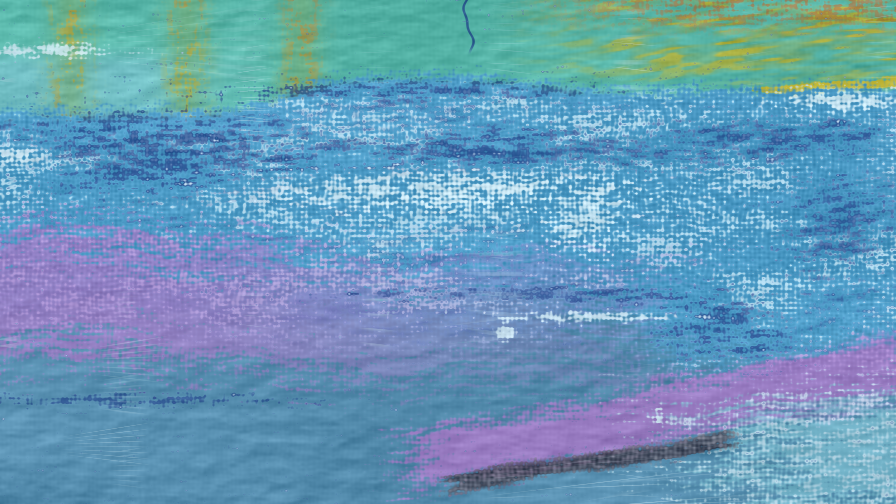
Write a WebGL 2 fragment shader that draws this texture.

```glsl
#version 300 es
precision highp float;
// Abstract seascape in dry-brushed acrylic on coarse woven canvas.
uniform vec2 u_resolution;
out vec4 fragColor;

const vec3 SKY = vec3(.33, .64, .81), SLATE = vec3(.34, .56, .69), TEAL = vec3(.34, .71, .66);
const vec3 VIOLET = vec3(.63, .48, .77), PALE = vec3(.80, .90, .94), ICE = vec3(.48, .74, .81);
const vec3 NAVY = vec3(.14, .28, .54), CHARCOAL = vec3(.30, .30, .36);
const vec3 OLIVE = vec3(.47, .67, .45), OCHRE = vec3(.74, .70, .20), RUST = vec3(.66, .44, .26);
const float THREADS = 105.0;  // per unit height
const float RELIEF = .22;     // light on paste ridges
const float WEAVE_DEPTH = .1; // light on threads

// Dry patches: centre xy, radius zw
const vec4 DARKS[8] = vec4[8](
  vec4(.32, .70, .36, .085), vec4(1.02, .70, .48, .045), vec4(1.55, .73, .32, .035),
  vec4(1.66, .56, .11, .09), vec4(1.43, .36, .13, .07), vec4(.85, .82, .36, .025),
  vec4(1.05, .415, .45, .016), vec4(.22, .205, .32, .012));
const vec4 LIGHTS[8] = vec4[8](
  vec4(1.16, .58, .09, .09), vec4(.90, .62, .40, .045), vec4(.10, .90, .18, .016),
  vec4(.04, .69, .08, .025), vec4(1.18, .37, .22, .012), vec4(1.68, .80, .18, .025),
  vec4(1.0, .345, .02, .03), vec4(1.31, .18, .016, .02));

float ramp(float a, float b, float x) { return smoothstep(a, b, x); }
vec2 hash2(vec2 p) {
  vec3 q = fract(p.xyx * vec3(.1031, .1030, .0973));
  q += dot(q, q.yzx + 33.33);
  return fract((q.xx + q.yz) * q.zy);
}
float noise(vec2 p) {
  vec2 i = floor(p), f = fract(p);
  f *= f * (3.0 - 2.0 * f);
  return mix(mix(hash2(i).x, hash2(i + vec2(1, 0)).x, f.x),
             mix(hash2(i + vec2(0, 1)).x, hash2(i + 1.0).x, f.x), f.y);
}
// Distance to the nearest scattered cell centre
float cells(vec2 p) {
  float nearest = 2.0;
  for (int k = 0; k < 9; k++) {
    vec2 c = floor(p) + vec2(k % 3 - 1, k / 3 - 1);
    nearest = min(nearest, length(c + hash2(c) - p));
  }
  return nearest;
}
float waves(float x) {
  return sin(x * 5.0) * .5 + sin(x * 11.3 + 1.7) * .3 + sin(x * 23.0 + .6) * .2;
}
float paste(vec2 p) {
  return .6 * noise(p * vec2(20, 42)) + .4 * cells(p * vec2(17, 34)) + .2 * noise(p * vec2(50, 120));
}
float patches(vec4 shape, vec2 p) {
  vec2 d = (p - shape.xy) / shape.zw;
  return exp(-dot(d, d) * .8);
}
// Bristled stroke from a to b with half width w
float stroke(vec2 p, vec2 a, vec2 b, float w, float rough, float weave) {
  vec2 dir = normalize(b - a), q = p - a;
  float along = dot(q, dir), across = dot(q, vec2(-dir.y, dir.x)) + .2 * w * waves(along * 1.3);
  float body = min(min(along, length(b - a) - along) / (3.0 * w), 1.0 - abs(across) / w);
  float bristle = .5 * noise(vec2(along * 9.0, across * 150.0)) + .5 * weave;
  return ramp(0.0, .5, body + rough * (bristle - .5));
}

void main() {
  vec2 p = gl_FragCoord.xy / u_resolution.y;
  // Weave, bristles and pigment clumps
  float flow = p.y - .09 * p.x + .012 * waves(p.x * .7 + p.y);
  vec2 t = p * THREADS + .8 * noise(p * 25.0), thread = sin(t * 6.2832);
  float weave = .5 + .13 * (thread.x + thread.y) + .8 * (noise(p * vec2(130, 190)) - .5);
  float bristle = .5 * noise(vec2(p.x * 9.0, flow * 100.0)) + .5 * noise(vec2(p.x * 30.0, flow * 170.0));
  float clump = 1.0 - cells(vec2(p.x * 24.0 + flow * 25.0, flow * 60.0));
  float grain = .35 * bristle + .40 * weave + .25 * clump;
  float broad = noise(p * vec2(2.5, 8) + 4.0);

  // Sea with a duller foreground
  float shore = .37 - .10 * ramp(1.2, 1.4, p.x);
  float open = ramp(-.07, .07, p.y - shore + .2 * (grain - .5));
  vec3 col = mix(SLATE, SKY, open) + .08 * (broad - .5);
  col = mix(col, NAVY, open * .45 * ramp(.50, .75, grain + .2 * (broad - .5)));
  float speckle = weave * .6 + .4 * noise(p * vec2(6, 25));
  col = mix(col, PALE, open * .7 * ramp(.54, .80, speckle));

  // Violet strokes, pale corner, charcoal stroke
  float haze = stroke(p, vec2(-.5, .43), vec2(1.35, .35), .15, 1.3, weave);
  col = mix(col, VIOLET, haze * mix(.8, .3, ramp(.2, 1.1, p.x)));
  float sweep = max(stroke(p, vec2(.78, .08), vec2(1.9, .28), .07, 1.0, weave),
                    stroke(p, vec2(1.40, .21), vec2(1.85, .31), .06, .8, weave));
  col = mix(col, VIOLET, sweep * .9);
  float corner = stroke(p, vec2(1.35, .07), vec2(2.2, .15), .15, 1.3, weave);
  col = mix(col, mix(ICE, PALE, ramp(.45, .75, grain)), corner * .75);
  float coal = stroke(p, vec2(.88, .04), vec2(1.46, .13), .021, 1.2, weave);
  col = mix(col, CHARCOAL + .25 * (weave - .5), coal * .85);

  // Teal field with olive and ochre drags
  float horizon = .775 + .075 * ramp(.4, .75, p.x) - .03 * ramp(.9, 1.2, p.x);
  float upper = ramp(-.015, .015, p.y - horizon - .006 * waves(p.x) + .08 * (grain - .5));
  vec3 field = mix(TEAL, ICE, .6 * ramp(.92, .86, p.y) * ramp(.55, .25, p.x)) + .08 * (broad - .5);
  float column = (fract((p.x - .025) / .23) - .5) * 6.0;
  float drips = exp(-column * column) * ramp(.75, .65, p.x);
  float drag = .6 * noise(p * vec2(80, 30)) + .4 * weave;
  field = mix(field, OLIVE, .6 * drips);
  field = mix(field, mix(RUST, OCHRE, broad), .7 * drips * ramp(.5, .72, drag));
  float warm = ramp(.95, 1.4, p.x) * ramp(.80, .90, p.y);
  field = mix(field, OLIVE, .75 * warm * ramp(.25, .6, bristle));
  field = mix(field, OCHRE, .8 * warm * ramp(.56, .74, bristle));
  field = mix(field, RUST, .7 * warm * ramp(.91, .99, p.y) * ramp(.45, .65, grain));
  field = mix(field, OCHRE, stroke(p, vec2(1.5, .815), vec2(1.85, .845), .013, 1.2, weave));
  float crack = abs(p.x - .93 - .012 * waves(p.y * 6.0));
  field = mix(field, NAVY, .8 * ramp(.004, .001, crack) * ramp(.89, .91, p.y));
  col = mix(col, field, upper);

  // Dry patches and fine scratches
  float dark = 0.0, light = 0.0, scratch = 0.0;
  for (int k = 0; k < 8; k++) {
    dark = max(dark, patches(DARKS[k], p));
    light = max(light, patches(LIGHTS[k], p));
    float slant = p.y + .04 * float(k - 4) * p.x;
    scratch = max(scratch, noise(vec2(p.x * 4.0, slant * 150.0)));
  }
  col = mix(col, NAVY, .75 * ramp(.48, .85, dark * .6 + 1.7 * (grain - .45)));
  col = mix(col, PALE, .85 * ramp(.48, .85, light * .75 + 1.6 * (grain - .48)));
  col = mix(col, PALE, .45 * broad * ramp(.92, 1.0, scratch));

  // Side light
  float paint = max(upper, 1.0 - open);
  col += RELIEF * mix(.5, 1.0, paint) * (paste(p) - paste(p + vec2(-.004, .006)));
  col += WEAVE_DEPTH * mix(1.4, .3, paint) * (weave - .5);
  fragColor = vec4(clamp(col, 0.0, 1.0), 1.0);
}
```
